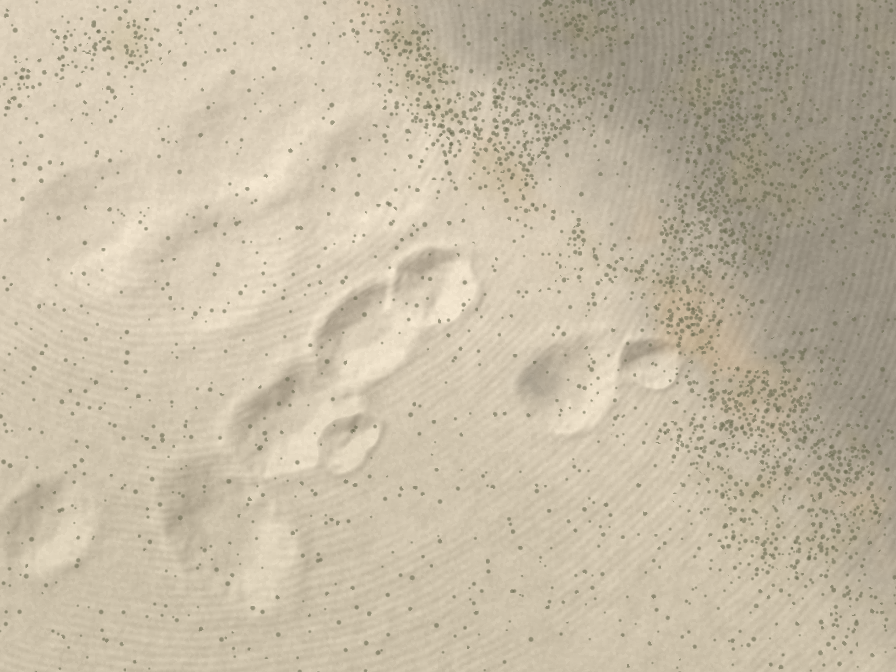
Reproduce this texture procedurally as a Shadertoy shader.

```glsl
// Dry sandy ground seen from above: rows of dug pits, curved plough grooves,
// scattered shrubs and a soft cloud shadow at the upper right. Layered sines
// give the soil and a lit height field, cellular noise gives shrubs and grit.

const vec3 SAND = vec3(0.80, 0.755, 0.665);
const vec3 PALE_SAND = vec3(0.865, 0.815, 0.73);
const vec3 SHADOW = vec3(0.605, 0.575, 0.515);
const vec3 WARM_SOIL = vec3(0.81, 0.715, 0.59);
const vec3 OLIVE = vec3(0.66, 0.61, 0.43);
const vec3 SHRUB = vec3(0.41, 0.41, 0.31);
const vec2 TO_LIGHT = vec2(-0.75, 0.66);
const float PI = 3.14159;

vec2 hash2(vec2 p) {
    vec3 a = fract(p.xyx * vec3(0.1031, 0.1030, 0.0973));
    a += dot(a, a.yzx + 33.33);
    return fract((a.xx + a.yz) * a.zy);
}

mat2 rotation(float angle) {
    float c = cos(angle), s = sin(angle);
    return mat2(c, s, -s, c);
}

// Layered, warped and turned sines, roughly -1 to 1
float waves(vec2 p) {
    float sum = 0.0, amp = 0.6;
    for (int i = 0; i < 5; i++) {
        p = rotation(1.1) * p * 1.65 + 1.7;
        sum += amp * sin(p.x + 1.3 * sin(p.y * 0.8)) * cos(p.y * 0.7 + sin(p.x * 0.6));
        amp *= 0.68;
    }
    return sum;
}

// Cellular noise: distance to the nearest seed and that seed's random value
vec2 cells(vec2 p) {
    vec2 id = floor(p), best = vec2(9.0, 0.0);
    for (int y = -1; y <= 1; y++)
    for (int x = -1; x <= 1; x++) {
        vec2 cell = id + vec2(x, y);
        float d = length(cell + hash2(cell) - p);
        if (d < best.x) best = vec2(d, hash2(cell + 57.0).x);
    }
    return best;
}

float pit(vec2 p, vec2 centre, vec2 size, float angle) {
    float d = length((p - centre) * rotation(angle) / size);
    return -smoothstep(1.1, 0.25, d) + 0.15 * exp(-30.0 * (d - 1.15) * (d - 1.15));
}

// Three rows of pits: a chain of deep ones, lone round ones, wide shallow ones
float pitHeight(vec2 p) {
    p += 0.013 * vec2(waves(p * 13.0), waves(p * 13.0 + 7.0));
    float h = 0.0;
    for (int i = 0; i < 4; i++) {
        float k = float(i), t = k / 3.0, side = cos(PI * k);
        vec2 chain = mix(vec2(0.34, 0.21), vec2(0.645, 0.575), t);
        chain.y += 0.06 * sin(PI * t);
        h += pit(p, chain, mix(vec2(0.12, 0.075), vec2(0.06, 0.05), t),
                 mix(-1.0, 0.65, min(k, 1.0)));
        vec2 lone = mix(vec2(0.07, 0.22), vec2(0.965, 0.465), sin(0.5 * PI * t));
        h += 0.75 * pit(p, lone, vec2(1.15, 0.9) * (0.052 + 0.015 * side), 0.7);
        vec2 basin = mix(vec2(0.17, 0.6), vec2(0.5, 0.79), t) + side * vec2(-0.03, 0.06);
        h += 0.5 * pit(p, basin, vec2(0.13, 0.085), 0.5);
    }
    return h;
}

float relief(vec2 p) {
    return pitHeight(p) + 0.035 * waves(p * 32.0);
}

// Thin grooves along a curved phase; patches of them fade in and out
float grooves(float phase, float patchiness) {
    float ridge = sin(phase) + 0.4 * sin(phase * 0.37 + 1.0);
    return ridge * smoothstep(-0.5, 0.6, patchiness);
}

// One layer of round, ragged shrubs; density is the share of filled cells
float shrubs(vec2 p, float scale, float density, float pixel) {
    vec2 c = cells(p * scale);
    float radius = mix(0.0014, 0.0037, fract(c.y * 37.0));
    float d = c.x / scale;
    return step(c.y, density) * (1.0 - smoothstep(radius - pixel, radius + pixel, d));
}

void mainImage(out vec4 fragColor, in vec2 fragCoord) {
    vec2 p = fragCoord / iResolution.y;
    float pixel = 1.0 / iResolution.y;
    float broad = waves(p * 2.3 + 0.4), mottle = waves(p * 9.0), fine = waves(p * 45.0);
    float h = pitHeight(p);

    // Sand, palest along the middle and upper left
    float pale = smoothstep(0.05, 0.75, p.y) + 0.25 * broad + 0.2 * mottle;
    vec3 col = mix(SAND, PALE_SAND, clamp(pale, 0.0, 1.0));

    // Cloud shadow with warm bare soil along its edge
    float edge = p.x - 0.57 - 0.8 * (1.0 - p.y);
    float shade = smoothstep(-0.1, 0.33, edge + 0.1 * broad + 0.06 * mottle);
    float rim = exp(-90.0 * (edge - 0.06) * (edge - 0.06));
    col = mix(col, SHADOW, shade);
    col = mix(col, WARM_SOIL, 0.6 * rim * smoothstep(0.1, 0.8, waves(p * 5.0 + 3.0)));

    // Light on the pit walls and the rough soil
    float slope = (relief(p) - relief(p + 0.006 * TO_LIGHT)) / 0.006;
    col += clamp(0.0048 * slope, -0.17, 0.075) * vec3(1.0, 0.98, 0.93);
    float ash = exp(-900.0 * dot(p - vec2(0.8, 0.435), p - vec2(0.8, 0.435)));
    col = mix(col, SHADOW, ash * (0.55 + 0.3 * fine));

    // Plough grooves bend around the pits and avoid the basins
    float basinArea = smoothstep(0.1, -0.1, p.x - 0.58) * smoothstep(0.5, 0.6, p.y - 0.3 * p.x);
    float arc = length(p - vec2(0.27, 0.94)) + 0.012 * waves(p * 3.5) - 0.018 * h;
    float lines = grooves(arc * 480.0, waves(p * 6.0 + 5.0) + 0.3);
    col += 0.016 * lines * (1.0 - 0.8 * basinArea) * smoothstep(-0.6, 0.0, h);

    // Shrubs and olive growth, in clumps by the shadow and the upper left band
    float band = p.y - 0.84 - 0.35 * p.x;
    float growth = smoothstep(-0.22, 0.05, edge) * (1.0 - 0.4 * smoothstep(0.25, 0.5, edge));
    growth += exp(-200.0 * band * band) * smoothstep(0.55, 0.35, p.x);
    float clump = smoothstep(-0.35, 0.75, waves(p * 6.0 + 11.0));
    col = mix(col, OLIVE, 0.3 * growth * clump * smoothstep(-0.2, 0.7, mottle));
    for (int i = 0; i < 3; i++) {
        float scale = 62.0 + 31.0 * float(i);
        float density = 0.03 + 0.5 * growth * clump;
        col = mix(col, SHRUB, 0.6 * shrubs(p + float(i) * 3.7, scale, density, pixel));
    }

    // Grit
    vec2 grit = cells(p * 190.0);
    col += 0.03 * (grit.y - 0.5) + 0.012 * fine;
    fragColor = vec4(clamp(col, 0.0, 1.0), 1.0);
}
```
